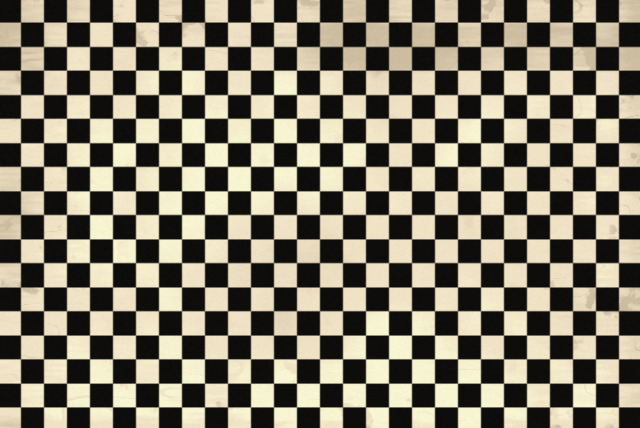
Give the GLSL for this pattern, as a WebGL 1 fragment shader.

```glsl
precision highp float;

uniform vec2 u_resolution;

float hash(vec2 p) {
  vec3 q = fract(p.xyx * vec3(0.1031, 0.1030, 0.0973));
  q += dot(q, q.yzx + 33.33);
  return fract((q.x + q.y) * q.z);
}

float noise(vec2 p) {
  vec2 i = floor(p);
  vec2 f = fract(p);
  f = f * f * (3.0 - 2.0 * f);
  return mix(mix(hash(i), hash(i + vec2(1.0, 0.0)), f.x),
             mix(hash(i + vec2(0.0, 1.0)), hash(i + vec2(1.0, 1.0)), f.x), f.y);
}

float fbm(vec2 p) {
  float sum = 0.0;
  float gain = 0.53;
  for (int i = 0; i < 4; i++) {
    sum += gain * noise(p);
    p = mat2(1.6, 1.2, -1.2, 1.6) * p + 17.3;
    gain *= 0.5;
  }
  return sum;
}

// Soft square wave: +1 on even cells, -1 on odd cells
vec2 alternate(vec2 p, vec2 softness) {
  vec2 wave = 0.5 - abs(mod(p + 0.5, 2.0) - 1.0);
  return clamp(wave / softness, -1.0, 1.0);
}

// Broad fading of the paper: 0 is stained tan, 1 is bright ivory
float paperTone(vec2 uv, vec2 p, vec2 cell) {
  float tone = 0.60 + 0.55 * (fbm(p * 4.5 + 3.0) - 0.5);
  tone += 0.12 * (hash(cell + 60.0) - 0.5);
  tone += 0.14 * smoothstep(0.30, 0.08, uv.y);
  tone += 0.25 * exp(-40.0 * dot(uv - vec2(0.41, 0.58), uv - vec2(0.41, 0.58)));
  tone -= 0.14 * exp(-30.0 * dot(uv - vec2(0.50, 0.37), uv - vec2(0.50, 0.37)));

  // Darkened top, with a heavier band toward the right
  tone -= 0.24 * smoothstep(0.72, 0.96, uv.y);
  float band = smoothstep(0.825, 0.845, uv.y) * smoothstep(0.955, 0.935, uv.y);
  tone -= 0.22 * band * smoothstep(0.22, 0.55, uv.x);

  // Aged side and bottom margins
  tone -= 0.16 * smoothstep(0.14, 0.0, uv.x);
  tone -= 0.28 * smoothstep(0.94, 1.0, uv.x);
  tone -= 0.22 * smoothstep(0.04, 0.0, uv.y);
  return tone;
}

// Fine creases, streaks and small blots, strongest near the margins
float paperWear(vec2 uv, vec2 p) {
  vec2 margin = abs(uv - 0.5) * 2.0;
  float worn = 0.2 + 0.8 * smoothstep(0.55, 0.95, max(margin.x, margin.y));
  vec2 bent = p + 0.05 * vec2(fbm(p * 7.0), fbm(p * 7.0 + 40.0));
  float crease = 1.0 - smoothstep(0.0, 0.035, abs(noise(bent * vec2(9.0, 28.0)) - 0.5));
  crease *= smoothstep(0.45, 0.75, noise(p * 16.0 + 9.0));
  float streak = noise(p * vec2(22.0, 150.0)) - 0.5;
  float blot = smoothstep(0.68, 0.82, fbm(p * 21.0 + 80.0));
  return worn * (0.20 * crease + 0.14 * streak + 0.35 * blot);
}

void main() {
  vec2 uv = gl_FragCoord.xy / u_resolution;
  vec2 p = vec2(uv.x * u_resolution.x / u_resolution.y, uv.y);

  // Checker grid, with rows of slightly alternating height
  vec2 count = vec2(27.826, 17.796);
  vec2 grid = (vec2(uv.x, 1.0 - uv.y) - vec2(0.5, 0.5023)) * count;
  grid.y -= 0.0075 * (1.0 - cos(3.14159 * grid.y));
  vec2 side = alternate(grid, max(vec2(0.035), 0.7 * count / u_resolution));
  float pale = 0.5 + 0.5 * side.x * side.y;

  // Paper colours
  float tone = paperTone(uv, p, floor(grid)) - paperWear(uv, p);
  vec3 paper = mix(vec3(0.80, 0.74, 0.63), vec3(0.94, 0.885, 0.77), smoothstep(0.05, 0.5, tone));
  paper = mix(paper, vec3(0.97, 0.96, 0.82), smoothstep(0.50, 0.76, tone));

  // Ink and fine grain
  float grain = noise(p * 330.0) - 0.5;
  vec3 ink = vec3(0.052, 0.050, 0.042) + 0.018 * grain;
  paper += 0.022 * grain;

  gl_FragColor = vec4(mix(ink, paper, pale), 1.0);
}
```
